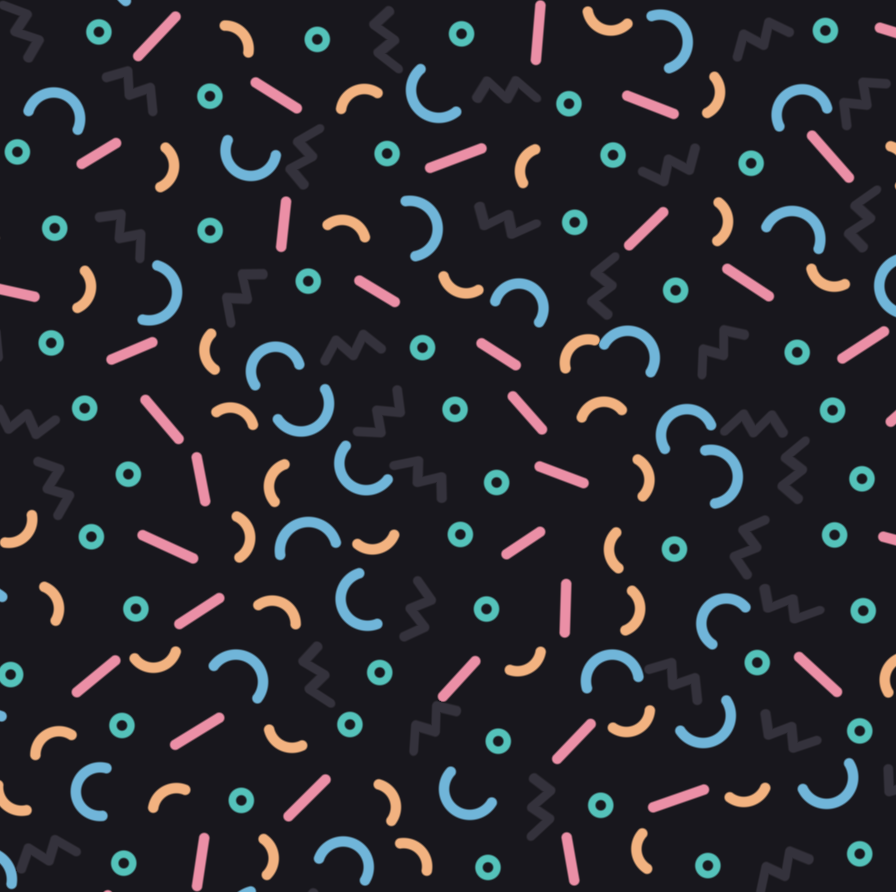
Give the GLSL for this pattern, as a WebGL 2 fragment shader.

```glsl
#version 300 es
precision highp float;
// Scattered confetti on black: rings, bars, short and wide arcs, dim zigzags.

#define CELLS 12.2          // shapes across the canvas width
#define JITTER 0.13         // random shift, in cells
#define TURN_JITTER 0.36    // random turn around each gap direction
#define STROKE 0.071        // half width of the strokes
#define SOFTNESS 0.018      // least edge blur, in cells
#define GROUND vec3(0.095, 0.092, 0.112)
#define GREY vec3(0.205, 0.195, 0.235)
#define BLUE vec3(0.44, 0.71, 0.85)
#define TEAL vec3(0.33, 0.76, 0.73)
#define PINK vec3(0.92, 0.56, 0.65)
#define ORANGE vec3(0.95, 0.70, 0.50)

uniform vec2 u_resolution;
out vec4 fragColor;

const float PI = 3.14159265;
const float ROW_HEIGHT = 0.8660254;

float hash(vec2 p) {
    return fract(sin(dot(p, vec2(127.1, 311.7))) * 43758.5453);
}

vec2 rotate(vec2 p, float angle) {
    float c = cos(angle), s = sin(angle);
    return vec2(c * p.x + s * p.y, c * p.y - s * p.x);
}

// Distance functions to centre lines
float segment(vec2 p, vec2 a, vec2 b) {
    vec2 pa = p - a, ba = b - a;
    return length(pa - ba * clamp(dot(pa, ba) / dot(ba, ba), 0.0, 1.0));
}

float arc(vec2 p, float radius, float halfAngle) {
    vec2 end = vec2(sin(halfAngle), cos(halfAngle));
    p.x = abs(p.x);
    return end.y * p.x > end.x * p.y ? length(p - end * radius)
                                     : abs(length(p) - radius);
}

float zigzag(vec2 p, float shear) {
    p.y += shear * p.x;
    p.x = abs(p.x);
    vec2 peak = vec2(0.19, 0.13);
    return min(segment(p, vec2(0.0, -0.12), peak),
               segment(p, peak, vec2(0.39, -0.11)));
}

// Kinds: 0 ring, 1 bar, 2 short arc, 3 wide arc, 4 zigzag
float pickKind(vec2 cell) {
    float rowShift = floor(5.0 * hash(vec2(cell.y, 4.7)));
    float kind = mod(cell.x + 2.0 * cell.y + rowShift, 5.0);
    float swap = hash(cell + 31.7);
    if (kind > 2.5 && kind < 3.5 && swap < 0.25) return 0.0;
    if (kind > 3.5 && swap < 0.15) return 2.0;
    return kind;
}

// Colour in rgb, signed distance in a
vec4 shape(vec2 p, vec2 cell) {
    float kind = pickKind(cell);
    float size = hash(cell + 17.3);

    // Long shapes point into the gaps between their six neighbours
    float gap = floor(6.0 * hash(cell + 5.1)) - 2.5;
    float turn = gap * PI / 3.0 + TURN_JITTER * (2.0 * hash(cell + 9.4) - 1.0);
    p = rotate(p, turn);

    if (kind < 0.5) return vec4(TEAL, abs(length(p) - 0.122) - 0.051);
    if (kind < 1.5) {
        vec2 end = vec2(mix(0.27, 0.38, size), 0.0);
        return vec4(PINK, segment(p, -end, end) - STROKE);
    }
    if (kind < 2.5) {
        float d = arc(p + vec2(0.0, 0.26), 0.32, mix(0.85, 1.1, size));
        return vec4(ORANGE, d - STROKE);
    }
    if (kind < 3.5) {
        float d = arc(p + vec2(0.0, 0.18), mix(0.33, 0.39, size),
                      mix(1.75, 1.5, size));
        return vec4(BLUE, d - STROKE);
    }
    return vec4(GREY, zigzag(p, 0.5 * size - 0.25) - 0.065);
}

void main() {
    vec2 p = gl_FragCoord.xy / u_resolution.x * CELLS;

    // Triangular lattice in skewed coordinates
    vec2 home = floor(vec2(p.x - 0.5 * p.y / ROW_HEIGHT, p.y / ROW_HEIGHT));
    vec4 nearest = vec4(GROUND, 9.0);
    for (int j = -1; j <= 1; j++) {
        for (int i = -1; i <= 1; i++) {
            vec2 cell = home + vec2(i, j);
            vec2 mid = cell + 0.5;
            vec2 centre = vec2(mid.x + 0.5 * mid.y, mid.y * ROW_HEIGHT);
            vec2 random = vec2(hash(cell), hash(cell + 53.9));
            centre += JITTER * (2.0 * random - 1.0);
            vec4 candidate = shape(p - centre, cell);
            if (candidate.a < nearest.a) nearest = candidate;
        }
    }

    // Smooth edge, at least about a pixel wide
    float blur = max(SOFTNESS, 0.75 * CELLS / u_resolution.x);
    float cover = 1.0 - smoothstep(-blur, blur, nearest.a);
    fragColor = vec4(mix(GROUND, nearest.rgb, cover), 1.0);
}
```
